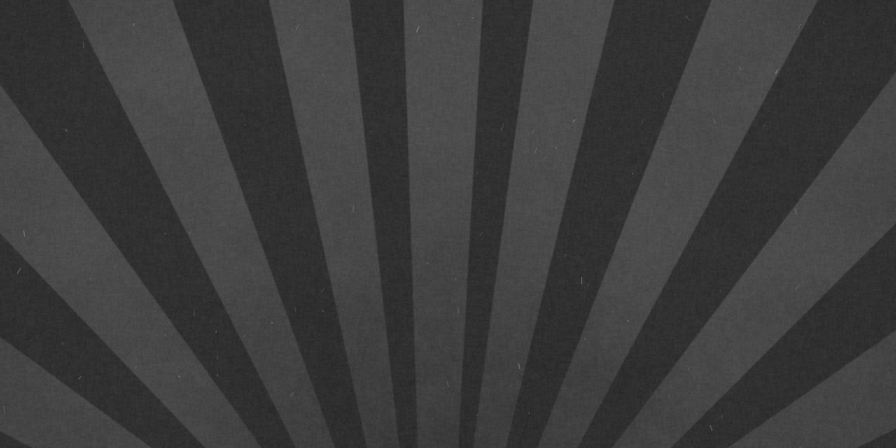
This background is drawn by a Shadertoy shader. Its source:

```glsl
float hash(vec2 p) {
    vec3 q = fract(vec3(p.xyx) * 0.1031);
    q += dot(q, q.yzx + 33.33);
    return fract((q.x + q.y) * q.z);
}

float noise(vec2 p) {
    vec2 i = floor(p), f = fract(p);
    f = f * f * (3.0 - 2.0 * f);
    return mix(mix(hash(i), hash(i + vec2(1, 0)), f.x),
               mix(hash(i + vec2(0, 1)), hash(i + vec2(1, 1)), f.x), f.y);
}

float fbm(vec2 p) {
    float sum = 0.0, amp = 0.5;
    for (int i = 0; i < 4; i++) {
        sum += amp * noise(p);
        p = p * 2.03 + 17.3;
        amp *= 0.5;
    }
    return sum;
}

// Fan of light rays; the outer ones are wider and meet higher up
float rayMask(vec2 p, float blur) {
    float mask = 0.0;
    for (int i = -4; i <= 4; i++) {
        float k = abs(float(i));
        float depth = i == 0 ? 1.03 : 0.74 - 0.07 * k;
        float axis = radians(0.65 + sign(float(i)) * (10.8 * k + 1.1 * k * k - 1.9));
        float halfWidth = radians(2.5 + 0.5 * k);
        vec2 q = p - vec2(-0.034, -depth);
        float d = (abs(atan(q.x, q.y) - axis) - halfWidth) * length(q);
        mask = max(mask, 1.0 - smoothstep(-blur, blur, d));
    }
    return mask;
}

// Sparse short scratches and dust, one candidate per cell
float dust(vec2 p, float cells, float blur) {
    vec2 id = floor(p * cells);
    float chance = hash(id + 5.7);
    vec2 center = 0.25 + 0.5 * vec2(hash(id + 11.1), hash(id + 23.9));
    vec2 q = (fract(p * cells) - center) / cells;
    float angle = 1.5 * (hash(id + 41.3) - 0.5);
    vec2 dir = vec2(sin(angle), cos(angle));
    float reach = 0.008 * pow(hash(id + 67.1), 3.0);
    float d = length(q - dir * clamp(dot(q, dir), -reach, reach));
    return step(0.86, chance) * (1.0 - smoothstep(0.0, 0.0015 + blur, d));
}

void mainImage(out vec4 fragColor, in vec2 fragCoord) {
    vec2 p = vec2(fragCoord.x - 0.5 * iResolution.x, fragCoord.y) / iResolution.y;
    float pixel = 1.0 / iResolution.y;
    float rays = rayMask(p, 0.0015 + 0.6 * pixel);

    // Light fades near the foot of the fan and in the corners
    float foot = exp(-dot(p * vec2(1.5, 2.6), p * vec2(1.5, 2.6)));
    float corners = smoothstep(0.7, 1.25, length(p - vec2(0.0, 0.45)));
    float light = 0.297 - 0.062 * foot - 0.035 * corners;
    float dark = 0.192 - 0.012 * foot - 0.008 * corners;
    float shade = mix(dark, light, rays);

    // Smudges and worn patches
    float smudge = fbm(p * vec2(5.0, 7.0) + 9.0) - 0.47;
    float wear = fbm(p * 22.0 + 31.0) - 0.47;
    shade += (0.035 * smudge + 0.025 * wear * (0.4 + foot)) * (0.4 + 0.6 * rays);

    // Woven grain
    vec2 g = p + 4.0;
    float weave = noise(g * vec2(70.0, 256.0)) + noise(g * vec2(256.0, 70.0)) - 1.0;
    float grain = hash(floor(g * 256.0)) - 0.5;
    shade += 0.018 * weave + 0.022 * grain;

    shade += 0.14 * dust(g, 9.0, 0.6 * pixel) + 0.07 * dust(g + 0.37, 17.0, 0.6 * pixel);
    fragColor = vec4(vec3(shade), 1.0);
}
```
